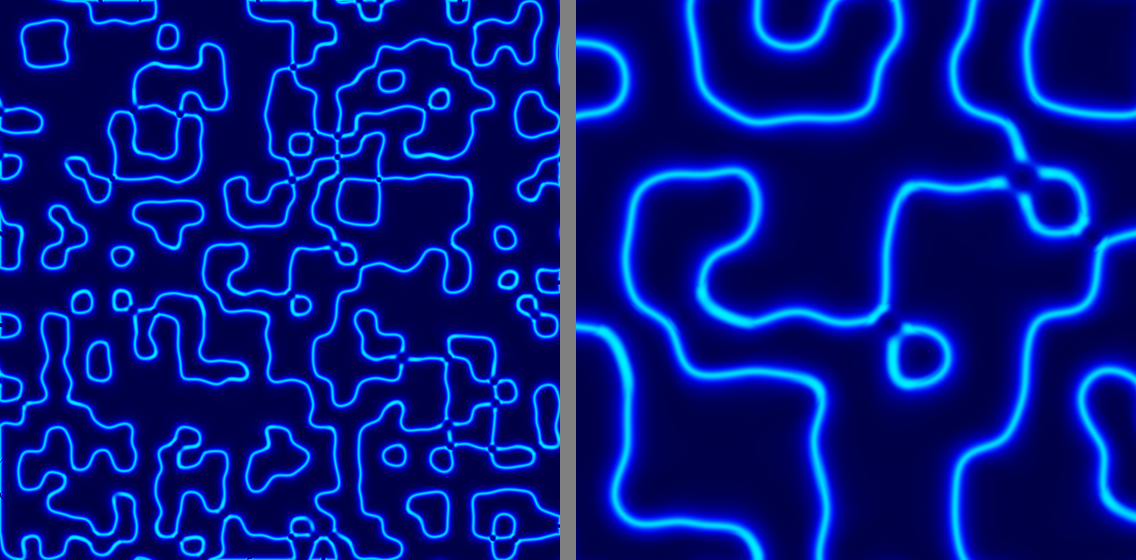
Left: the whole. Right: its middle third, enlarged.
A WebGL 1 fragment shader for this pattern:

```glsl
precision highp float;
// Glowing blue outlines that wander around random clusters of cells and break at pinch points.

uniform vec2 u_resolution;

const float CELLS = 25.0;        // lattice cells per canvas height
const float JITTER = 0.46;       // spread of a site inside its cell
const float SHARPNESS = 3.0;     // falloff of the site weights
const float PINCH = 0.6;         // contrast below which an outline breaks
const float PINCH_SLOPE = 1.9;   // contrast gained per cell away from a pinch
const float CORE_WIDTH = 0.0026;
const float HALO_WIDTH = 0.0051;
const float DOT_RADIUS = 0.0036;
const float BASE_BLUE = 0.28;

vec2 hash2(vec2 p) {
  vec3 q = fract(p.xyx * vec3(0.1031, 0.1030, 0.0973));
  q += dot(q, q.yzx + 33.33);
  return fract((q.xx + q.yz) * q.zy);
}

float cornerSlope(vec2 corner, vec2 p) {
  float angle = 6.28318 * hash2(corner + 71.0).x;
  return dot(vec2(cos(angle), sin(angle)), p - corner);
}

float gradientNoise(vec2 p) {
  vec2 i = floor(p);
  vec2 f = p - i;
  vec2 u = f * f * f * (f * (f * 6.0 - 15.0) + 10.0);
  float low = mix(cornerSlope(i, p), cornerSlope(i + vec2(1.0, 0.0), p), u.x);
  float high = mix(cornerSlope(i + vec2(0.0, 1.0), p), cornerSlope(i + 1.0, p), u.x);
  return mix(low, high, u.y);
}

// 1 for a site inside a cluster, 0 for a site in the void
float siteCharge(vec2 id) {
  float chance = hash2(id + 137.0).y - 0.5;
  return step(0.1, chance + 0.5 * gradientNoise(id * 0.37));
}

// x: signed distance to the cluster outline in cells, y: contrast across it
vec2 clusterField(vec2 p) {
  vec2 cell = floor(p);
  vec3 inside = vec3(0.0, 0.0, 1e-6);   // weighted offset sum, weight sum
  vec3 outside = inside;
  for (int y = -2; y <= 2; y++) {
    for (int x = -2; x <= 2; x++) {
      vec2 id = cell + vec2(float(x), float(y));
      vec2 offset = id + 0.5 + JITTER * (hash2(id) - 0.5) - p;
      vec3 weighted = vec3(offset, 1.0) * exp(-SHARPNESS * dot(offset, offset));
      float charge = siteCharge(id);
      inside += weighted * charge;
      outside += weighted * (1.0 - charge);
    }
  }
  // the log ratio of the weights has a slope set by the gap of the centroids
  float contrast = length(inside.xy / inside.z - outside.xy / outside.z);
  float ratio = log(inside.z / outside.z);
  return vec2(ratio / (2.0 * SHARPNESS * max(contrast, PINCH)), contrast);
}

vec3 glowColor(float lineDistance, float dotDistance) {
  float core = lineDistance / CORE_WIDTH;
  float tip = dotDistance / DOT_RADIUS;
  float green = max(0.85 * exp(-core * core), 0.93 * exp(-tip * tip * tip));
  float blue = BASE_BLUE + 1.46 * exp(-lineDistance / HALO_WIDTH);
  return vec3(0.0, green, min(blue, 1.0));
}

void main() {
  vec2 uv = gl_FragCoord.xy / u_resolution.y;
  vec2 border = min(uv, u_resolution / u_resolution.y - uv);
  vec2 field = clusterField(uv * CELLS + 40.0);

  // clusters are also closed along the canvas border
  float outline = min(field.x / CELLS, min(border.x, border.y));
  float pastEnd = (PINCH - field.y) / (PINCH_SLOPE * CELLS);

  // round line ends, each with a bright dot
  float lineDistance = length(vec2(outline, max(pastEnd, 0.0)));
  float dotDistance = length(vec2(outline, pastEnd));
  gl_FragColor = vec4(glowColor(lineDistance, dotDistance), 1.0);
}
```
